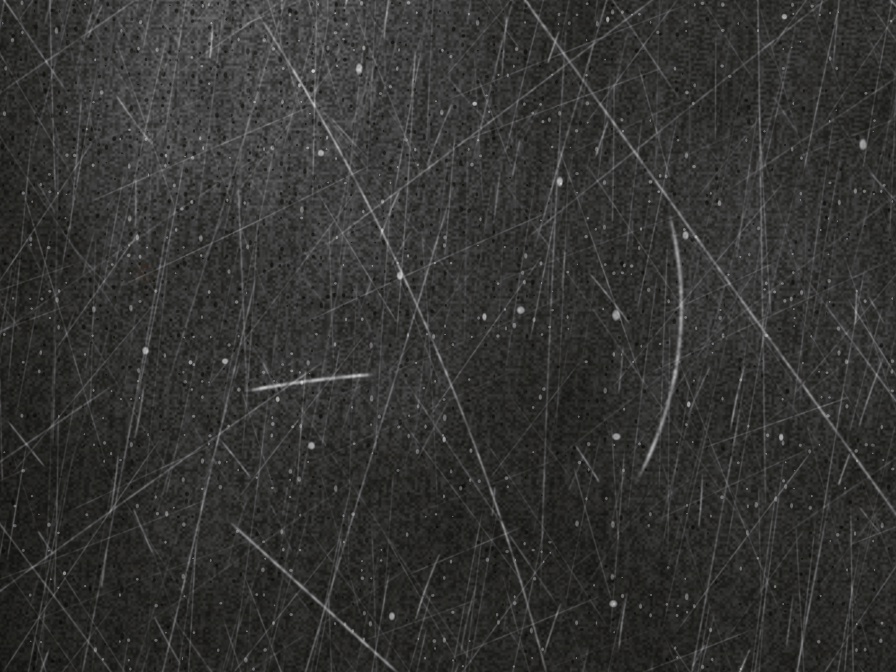
Give the GLSL for this texture, as a Shadertoy shader.

```glsl
#define HAIR_LAYERS 9
#define LONG_LAYERS 5
#define NICK_LAYERS 3
#define HAIR_WIDTH 0.0014
#define SCRATCH_WIDTH 0.0017
#define GRAIN 0.68
#define BRUSHING 0.26
#define BASE_LEVEL 0.152
#define OLIVE_BLACK vec3(1.01, 1.0, 0.93)
#define STEEL vec3(1.0, 1.0, 1.0)
#define RUST vec3(0.34, 0.20, 0.09)

float hash(vec2 p) {
    return fract(sin(dot(p, vec2(127.1, 311.7))) * 43758.5453);
}

float noise(vec2 p) {
    vec2 cell = floor(p), f = fract(p);
    f = f * f * (3.0 - 2.0 * f);
    return mix(mix(hash(cell), hash(cell + vec2(1, 0)), f.x),
               mix(hash(cell + vec2(0, 1)), hash(cell + vec2(1, 1)), f.x), f.y);
}

// Coordinates along and across a direction
vec2 alongAcross(vec2 p, float angle) {
    vec2 dir = vec2(cos(angle), sin(angle));
    return vec2(dot(p, dir), dot(p, vec2(-dir.y, dir.x)));
}

// One line with worn gaps and soft ends
float stroke(vec2 q, float halfLen, float width, float seed) {
    if (abs(q.x) > halfLen || abs(q.y) > 3.0 * width) return 0.0;
    float taper = 1.0 - smoothstep(0.75 * halfLen, halfLen, abs(q.x));
    float wear = mix(0.35, 1.15, noise(vec2(q.x * 90.0, seed * 50.0)));
    return taper * wear * exp(-q.y * q.y / (width * width));
}

// Bent gouge; bend pushes its middle sideways
float gouge(vec2 p, vec2 center, float angle, float halfLen, float bend, float width) {
    vec2 q = alongAcross(p - center, angle);
    q.y += bend * q.x * q.x;
    return stroke(q, halfLen, width, angle);
}

// Mostly steep strokes, with two crossing diagonal families
float layerAngle(int layer, float jitter) {
    int family = layer % 5;
    if (family == 1) return 2.08 + 0.5 * jitter;
    if (family == 3) return 0.65 + 0.7 * jitter;
    return 1.42 + 0.4 * jitter;
}

// Staggered long cells, each with at most one tilted, bent stroke
float scratchLayers(vec2 p, int layers, vec2 size, float density, float width, float seed) {
    float sum = 0.0;
    for (int i = 0; i < layers; i++) {
        vec2 layerId = vec2(float(i), seed);
        float jitter = hash(layerId) - 0.5;
        vec2 q = alongAcross(p, layerAngle(i, jitter)) / size + 7.3 * float(i);
        float row = floor(q.y);
        q.x += 5.0 * hash(vec2(row, seed + float(i)));
        vec2 id = vec2(floor(q.x), row) + seed + 13.0 * float(i);
        if (hash(id) > density) continue;
        vec2 local = fract(q) - 0.5;
        float tilt = hash(id + 1.3) - 0.5;
        float bend = hash(id + 2.7) - 0.5;
        float shift = 0.3 * (hash(id + 4.1) - 0.5);
        local.y -= shift + 0.9 * tilt * local.x + 0.4 * bend * local.x * local.x;
        if (abs(local.y) * size.y > 3.0 * width) continue;
        float halfLen = size.x * mix(0.16, 0.49, hash(id + 5.9));
        float strength = hash(id + 7.7);
        sum += mix(0.2, 1.0, strength * strength)
             * stroke(local * size, halfLen, width, strength);
    }
    return sum;
}

// Scattered oval flecks, one per chosen grid cell
float flecks(vec2 p, float scale, float density, float radius, float seed) {
    vec2 cell = floor(p * scale);
    vec2 id = cell + seed;
    if (hash(id) > density) return 0.0;
    vec2 q = p * scale - cell - 0.3 - 0.4 * vec2(hash(id + 3.1), hash(id + 5.7));
    q.y *= mix(0.55, 1.2, hash(id + 9.9));
    float r = radius * mix(0.5, 1.2, hash(id + 12.4));
    return 1.0 - smoothstep(0.5 * r, 1.4 * r, length(q));
}

void mainImage(out vec4 fragColor, in vec2 fragCoord) {
    vec2 p = fragCoord / iResolution.y;

    // Uneven light on the plate
    vec2 toGlow = (p - vec2(0.3, 0.95)) * vec2(1.7, 1.5);
    float glow = exp(-dot(toGlow, toGlow) * 2.0);
    float level = BASE_LEVEL + 0.075 * glow + 0.035 * smoothstep(0.1, 0.9, p.y);
    level *= 0.72 + 0.36 * noise(p * 3.5) + 0.22 * noise(p * 9.0 + 17.3);
    level *= mix(0.82, 1.0, smoothstep(0.0, 0.25, p.x));

    // Fine grain, steep brushing and dark pits
    float grain = noise(p * 260.0) - 0.5;
    float brushed = noise(vec2(p.x - 0.17 * p.y, p.y) * vec2(190.0, 14.0)) - 0.5;
    level *= 1.0 + GRAIN * grain + BRUSHING * brushed;
    level *= 1.0 - 0.5 * flecks(p, 85.0, 0.05 + 0.22 * glow, 0.22, 31.0);

    // Random hairlines, long scratches and short nicks
    float marks = 0.20 * scratchLayers(p, HAIR_LAYERS, vec2(0.5, 0.07), 0.7, HAIR_WIDTH, 11.0);
    marks += 0.30 * scratchLayers(p, LONG_LAYERS, vec2(1.1, 0.15), 0.75, SCRATCH_WIDTH, 47.0);
    marks += 0.36 * scratchLayers(p, NICK_LAYERS, vec2(0.12, 0.06), 0.15, SCRATCH_WIDTH, 83.0);

    // Dominant gouges
    marks += 0.42 * gouge(p, vec2(0.642, 0.497), 1.98, 0.6, -0.15, 0.0019);
    marks += 0.40 * gouge(p, vec2(1.057, 0.618), 2.196, 0.62, 0.0, 0.0021);
    marks += 0.60 * gouge(p, vec2(1.01, 0.479), 1.45, 0.21, -0.95, 0.003);
    marks += 0.75 * gouge(p, vec2(0.46, 0.433), 0.13, 0.1, 0.3, 0.0026);
    marks += 0.55 * gouge(p, vec2(0.469, 0.109), 2.41, 0.18, 0.0, 0.0022);

    // Bright dust and chips
    marks += 0.30 * flecks(p, 75.0, 0.09, 0.17, 5.0);
    marks += 0.60 * flecks(p, 16.0, 0.06, 0.075, 71.0);
    level += 0.85 * (1.0 - exp(-1.25 * marks));

    // Olive shadows and a small rust stain
    vec3 color = level * mix(OLIVE_BLACK, STEEL, smoothstep(0.12, 0.26, level));
    float rustSpot = 1.0 - smoothstep(0.006, 0.02, length(p - vec2(0.215, 0.595)));
    color = mix(color, RUST, 0.6 * rustSpot * grain * grain * 4.0);
    fragColor = vec4(clamp(color, 0.0, 1.0), 1.0);
}
```
